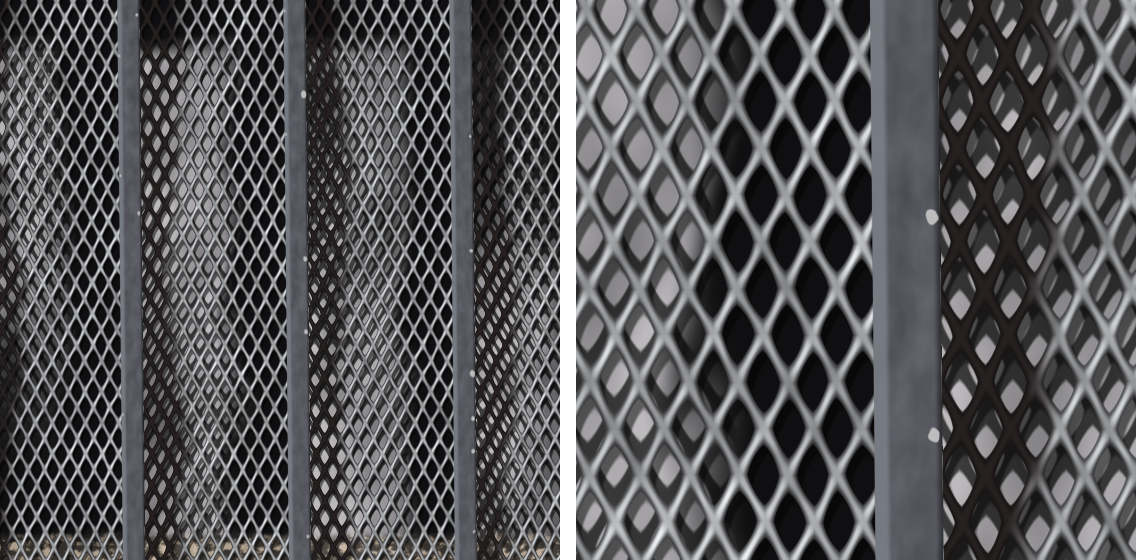
Left: the whole. Right: its middle third, enlarged.
Reproduce this texture procedurally as a Shadertoy shader.

```glsl
// Weathered expanded-metal mesh panels between grey steel posts, with a second mesh and a lit wall behind.
#define MESH_COUNT vec2(34.0, 18.0)  // openings across and down
#define BACK_COUNT vec2(31.6, 18.6)  // openings of the rear mesh
#define STRAND 0.37                  // strand thickness, 0 to 1
#define POST_PERIOD 0.2965
#define POST_START 0.213
#define POST_WIDTH 0.041
#define POST_LEAN 0.010
#define SHADE_BAND 0.25              // shaded part of each panel
#define LIT_END 0.62                 // where the lit wall ends
#define SPECKS 14.0                  // paint speck slots per post
#define PI 3.14159265

const vec3 VOID_COLOR = vec3(0.060, 0.060, 0.065);
const vec3 WALL_COLOR = vec3(0.74, 0.73, 0.74);
const vec3 STEEL_DARK = vec3(0.27, 0.27, 0.28);
const vec3 STEEL_LIGHT = vec3(0.76, 0.77, 0.78);
const vec3 SHADED_STEEL = vec3(0.115, 0.098, 0.098);
const vec3 POST_COLOR = vec3(0.345, 0.350, 0.378);
const vec3 BEVEL_COLOR = vec3(0.49, 0.51, 0.54);
const vec3 DEBRIS_COLOR = vec3(0.66, 0.60, 0.53);

vec2 hash22(vec2 p) {
    vec3 q = fract(p.xyx * vec3(0.1031, 0.1030, 0.0973));
    q += dot(q, q.yzx + 33.33);
    return fract((q.xx + q.yz) * q.zy);
}

float cornerSlope(vec2 cell, vec2 corner, vec2 f) {
    return dot(hash22(cell + corner) * 2.0 - 1.0, f - corner);
}

// Gradient noise, roughly -0.7 to 0.7
float noise(vec2 p) {
    vec2 i = floor(p), f = p - i;
    vec2 w = f * f * f * (f * (f * 6.0 - 15.0) + 10.0);
    float low = mix(cornerSlope(i, vec2(0, 0), f), cornerSlope(i, vec2(1, 0), f), w.x);
    float high = mix(cornerSlope(i, vec2(0, 1), f), cornerSlope(i, vec2(1, 1), f), w.x);
    return mix(low, high, w.y);
}

float fbm(vec2 p) {
    return noise(p) + 0.5 * noise(p * 2.03 + 17.0) + 0.25 * noise(p * 4.1 + 41.0);
}

// 0 along the strands, 1 at the middle of each staggered opening
float meshField(vec2 p, vec2 count, vec2 phase) {
    vec2 q = p * count - phase;
    vec2 strands = abs(cos(PI * vec2(q.x + q.y, q.x - q.y)));
    return mix(strands.x * strands.y, min(strands.x, strands.y), 0.4);
}

// Coverage of everything below a level, with a soft edge
float below(float value, float level, float soft) {
    return 1.0 - smoothstep(level - soft, level + soft, value);
}

// Wall and rear mesh seen through the openings
vec3 backdrop(vec2 uv, float x, float id, float soft) {
    vec2 seed = vec2(id * 7.3, id * 3.1);
    float blotch = fbm(uv * vec2(9.0, 5.0) + seed);
    float lit = below(x + 0.18 * blotch, LIT_END + 0.05 * sin(id * 2.3), 0.10);
    lit *= below(uv.y + 0.02 * blotch, 0.915, 0.025);
    lit *= clamp(0.80 + 0.65 * blotch + 0.25 * noise(uv * 3.0 + seed), 0.10, 1.0);
    // The outer panels fade, one downwards and one upwards
    lit *= id < -0.5 ? smoothstep(0.15, 0.60, uv.y) : 1.0;
    lit *= id > 1.5 ? 1.0 - 0.75 * smoothstep(0.35, 0.85, uv.y) : 1.0;
    vec3 color = mix(VOID_COLOR, WALL_COLOR, lit);

    float rear = meshField(uv, BACK_COUNT, vec2(0.25, 0.35));
    color *= 1.0 - 0.68 * below(rear, 0.33, soft + 0.04) * smoothstep(0.02, 0.3, lit);

    // Pale litter along the sill
    float litter = smoothstep(-0.15, 0.35, fbm(uv * vec2(42.0, 60.0)));
    float sill = below(uv.y + 0.012 * noise(uv * 25.0), 0.042, 0.012);
    return mix(color, DEBRIS_COLOR * (0.35 + 0.85 * litter), sill * 0.85);
}

// Front mesh with a bright core, darker flanks and a cast shadow
vec3 panel(vec2 uv, float x, float id, float pixel) {
    float soft = 0.04 + pixel * 30.0;
    vec2 p = uv + 0.0025 * vec2(noise(uv * 27.0), noise(uv * 27.0 + 9.0));
    p.x += POST_LEAN * (uv.y - 0.5);
    vec2 phase = vec2(0.6, 0.41);
    float field = meshField(p, MESH_COUNT, phase);
    float shadow = meshField(p + vec2(-0.003, 0.006), MESH_COUNT, phase);

    vec3 color = backdrop(uv, x, id, soft);
    color *= 1.0 - 0.5 * below(shadow, STRAND, 0.12);

    float wear = fbm(uv * 13.0 + id);
    float core = 1.0 - smoothstep(0.04, STRAND, field);
    float glint = 0.80 + 0.22 * smoothstep(0.1, 0.6, shadow) + 0.25 * wear;
    glint += 0.22 * noise(uv * vec2(75.0, 50.0));
    vec3 steel = mix(STEEL_DARK, STEEL_LIGHT, core) * glint;
    float band = SHADE_BAND + 0.05 * sin(uv.y * 9.0 + id * 2.0) + 0.10 * wear;
    float shaded = below(x, band, 0.06);
    shaded = max(shaded, 0.5 * smoothstep(0.88, 0.99, uv.y) * below(x, 0.35, 0.2));
    steel = mix(steel, SHADED_STEEL * (0.8 + 0.5 * core), shaded);
    return mix(color, steel, below(field, STRAND, soft));
}

// Flat bar with a pale left bevel, a dark right edge and paint specks
vec3 post(vec2 uv, float x, float id, float pixel) {
    vec3 color = POST_COLOR * (1.0 + 0.2 * fbm(uv * vec2(60.0, 32.0)));
    color = mix(color, BEVEL_COLOR, below(x, 0.009, 0.0015 + pixel) * 0.8);
    color *= 1.0 - 0.45 * smoothstep(POST_WIDTH - 0.005, POST_WIDTH, x);
    float slot = floor(uv.y * SPECKS);
    vec2 rnd = hash22(vec2(slot, id + 11.0) * 5.7);
    vec2 center = vec2(rnd.x < 0.5 ? 0.004 : POST_WIDTH - 0.005, (slot + 0.25 + 0.5 * rnd.y) / SPECKS);
    float radius = step(0.55, rnd.y) * mix(0.0015, 0.0060, pow(rnd.x, 4.0));
    float dist = length((vec2(x, uv.y) - center) * vec2(1.0, 0.75)) + 0.0015 * noise(uv * 180.0);
    return mix(color, vec3(0.74), below(dist, radius, pixel) * step(0.001, radius));
}

void mainImage(out vec4 fragColor, in vec2 fragCoord) {
    vec2 uv = fragCoord / iResolution.y;
    float pixel = 1.0 / iResolution.y;
    float along = uv.x - POST_START + POST_LEAN * (uv.y - 0.5);
    float id = floor(along / POST_PERIOD);
    float x = along - id * POST_PERIOD;
    float across = (x - POST_WIDTH) / (POST_PERIOD - POST_WIDTH);
    float onPost = below(x, POST_WIDTH, pixel) * smoothstep(0.0, pixel * 1.5, x);
    vec3 color = mix(panel(uv, across < 0.0 ? 1.0 : across, id, pixel), post(uv, x, id, pixel), onPost);
    fragColor = vec4(clamp(color, 0.0, 1.0), 1.0);
}
```
